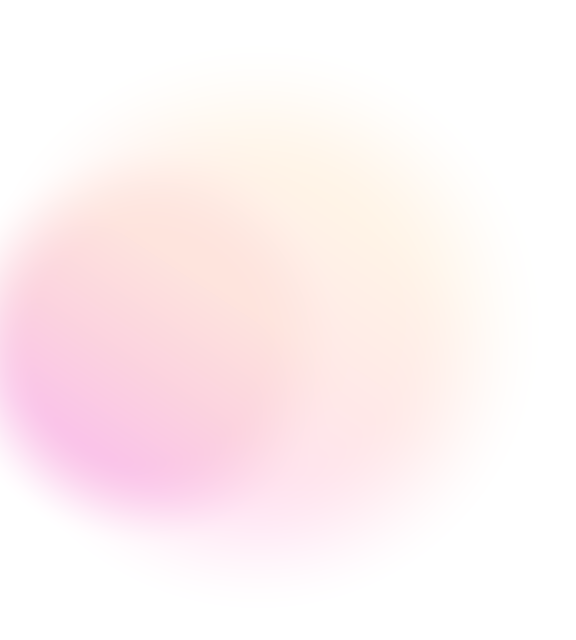
Reproduce this background procedurally as a WebGL 2 fragment shader.

```glsl
#version 300 es
precision highp float;

uniform vec2 u_resolution;
out vec4 fragColor;

// Lengths are fractions of the canvas height
const vec3 PAPER = vec3(1.0);
const vec2 TINT_AXIS = vec2(0.55, 0.835);

// Wide pale halo
const vec2 HALO_CENTER = vec2(0.404, 0.490);
const vec2 HALO_FADE = vec2(0.221, 0.458);
const vec3 HALO_STOPS = vec3(-0.26, -0.013, 0.234);
const vec3 HALO_PINK = vec3(1.0, 0.880, 0.945);
const vec3 HALO_BLUSH = vec3(1.0, 0.912, 0.908);
const vec3 HALO_CREAM = vec3(1.0, 0.957, 0.907);

// Smaller saturated glow
const vec2 GLOW_CENTER = vec2(0.228, 0.460);
const vec2 GLOW_FADE = vec2(0.174, 0.319);
const vec3 GLOW_STOPS = vec3(-0.182, -0.033, 0.143);
const vec3 GLOW_ORCHID = vec3(0.980, 0.765, 0.912);
const vec3 GLOW_ROSE = vec3(0.986, 0.826, 0.874);
const vec3 GLOW_PEACH = vec3(0.995, 0.895, 0.868);

// Opaque inside fade.x, clear outside fade.y
float softDisc(vec2 offset, vec2 fade) {
  return 1.0 - smoothstep(fade.x, fade.y, length(offset));
}

// Three colours blended at rising positions along an axis
vec3 ramp(float t, vec3 stops, vec3 low, vec3 middle, vec3 high) {
  float lower = clamp((t - stops.x) / (stops.y - stops.x), 0.0, 1.0);
  float upper = clamp((t - stops.y) / (stops.z - stops.y), 0.0, 1.0);
  return mix(mix(low, middle, lower), high, upper);
}

void main() {
  vec2 p = gl_FragCoord.xy / u_resolution.y;
  vec2 toHalo = p - HALO_CENTER;
  vec2 toGlow = p - GLOW_CENTER;

  vec3 haloColor = ramp(dot(toHalo, TINT_AXIS), HALO_STOPS,
                        HALO_PINK, HALO_BLUSH, HALO_CREAM);
  vec3 glowColor = ramp(dot(toGlow, TINT_AXIS), GLOW_STOPS,
                        GLOW_ORCHID, GLOW_ROSE, GLOW_PEACH);

  // Layer the halo, then the glow, over the paper
  vec3 color = mix(PAPER, haloColor, softDisc(toHalo, HALO_FADE));
  color = mix(color, glowColor, softDisc(toGlow, GLOW_FADE));
  fragColor = vec4(color, 1.0);
}
```
